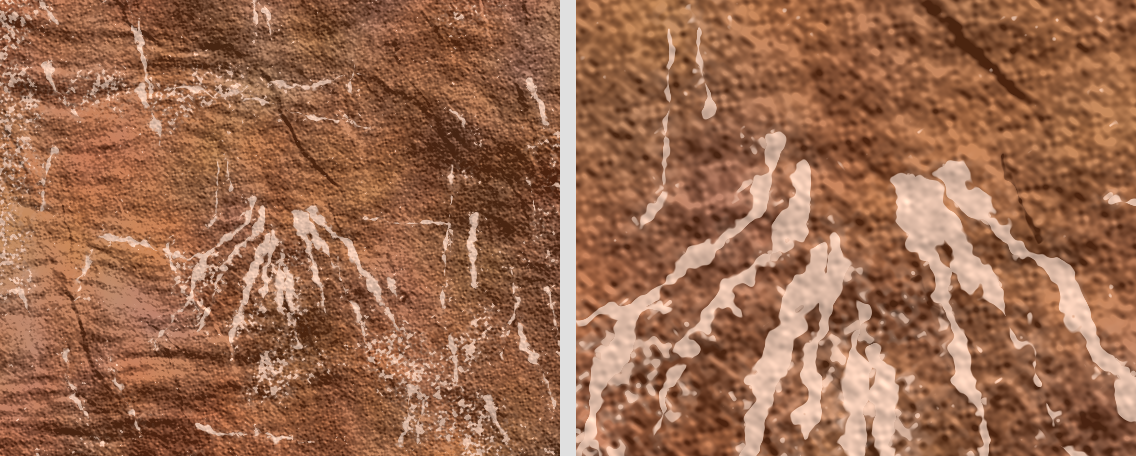
Left, the full canvas; right, a detail of the centre.
This texture is drawn by a WebGL 2 fragment shader. Its source:

```glsl
#version 300 es
precision highp float;
// Weathered rust-brown sandstone: a noise relief lit from above picks tones
// from an earthy ramp; ragged pale veins, dust and dark diagonal cracks are
// scattered over it as warped, tapering line segments.
uniform vec2 u_resolution;
out vec4 fragColor;

// Colours
const vec3 SHADOW = vec3(0.35, 0.19, 0.11);
const vec3 UMBER  = vec3(0.47, 0.29, 0.20);
const vec3 RUST   = vec3(0.58, 0.37, 0.26);
const vec3 PEACH  = vec3(0.73, 0.49, 0.36);
const vec3 DUST   = vec3(0.67, 0.51, 0.42);
const vec3 VEIN   = vec3(0.88, 0.74, 0.66);
// Relief and tone (lengths are fractions of the canvas height)
const vec2  LIGHT_DIR    = vec2(0.45, 0.89);
const float LIGHT_STEP   = 0.0024;
const float LIGHT_GAIN   = 1.3;
const float MOTTLE_GAIN  = 6.0;
const float SPECKLE_GAIN = 1.7;
const float TONE_SHIFT   = 0.12;
const float CRACK_DEPTH  = 1.7;
// Scattered lines
const int   UPRIGHT_VEINS = 34;
const int   LEVEL_VEINS   = 7;
const int   FAN_VEINS     = 9;
const int   CRACKS        = 26;
const vec2  FAN_APEX      = vec2(0.62, 0.55);
const float VEIN_WIDTH    = 0.0046;
const float CRACK_WIDTH   = 0.0022;

float hash(vec2 p) {
    vec3 q = fract(p.xyx * 0.1031);
    q += dot(q, q.yzx + 33.33);
    return fract((q.x + q.y) * q.z);
}

float noise(vec2 p) {
    vec2 i = floor(p), f = fract(p);
    f = f * f * (3.0 - 2.0 * f);
    return mix(mix(hash(i), hash(i + vec2(1, 0)), f.x),
               mix(hash(i + vec2(0, 1)), hash(i + vec2(1, 1)), f.x), f.y);
}

float fbm(vec2 p) {
    float sum = 0.0, amp = 0.5;
    for (int i = 0; i < 5; i++, amp *= 0.5) {
        sum += amp * noise(p);
        p = mat2(1.6, 1.2, -1.2, 1.6) * p + 17.3;
    }
    return sum;
}

vec2 warp(vec2 p, float freq, float amount) {
    return p + amount * (vec2(noise(p * freq + 3.7), noise(p * freq + 41.2)) - 0.5);
}

// Surface height: swells, bedding on the left, broken diagonal ledges, sand
float relief(vec2 p) {
    vec2 w = warp(p, 5.0, 0.07), rough = warp(w, 38.0, 0.014);
    float bedding = mix(0.035, 0.01, smoothstep(0.4, 0.9, w.x));
    float h = 0.15 * fbm(w * 4.0 + 9.0) + 0.05 * fbm(w * 13.0 + 27.0);
    h += bedding * (noise(w * vec2(5.0, 24.0)) + 0.5 * noise(w * vec2(12.0, 58.0) + 5.0));
    vec2 slant = mat2(0.8, -0.6, 0.6, 0.8) * rough;
    float ledge = smoothstep(0.46, 0.54, noise(slant * vec2(8.0, 3.0) + 23.0));
    h += 0.018 * ledge * smoothstep(0.35, 0.65, noise(w * 6.0 + 66.0));
    vec2 grain = mat2(0.8, 0.6, -0.6, 0.8) * p;
    return h + 0.005 * noise(grain * 105.0) + 0.0055 * noise(grain * 215.0 + 31.0);
}

// Distance to the edge of a line that starts at a and thins along its length
float taperedLine(vec2 p, vec2 a, float angle, float len, float width) {
    vec2 dir = vec2(cos(angle), sin(angle));
    float t = clamp(dot(p - a, dir), 0.0, len);
    return length(p - a - dir * t) - width * (1.0 - 0.8 * t / len);
}

// Nearest of many random lines that share a main direction
float scatter(vec2 p, int count, float seed, float angle, float spread, vec2 lengths, float width) {
    float d = 1.0, aspect = u_resolution.x / u_resolution.y;
    for (int i = 0; i < count; i++) {
        vec2 k = vec2(float(i), seed);
        vec2 start = vec2(aspect * hash(k), 1.1 * hash(k + 5.3));
        float turn = spread * (hash(k + 11.9) - 0.5), len = mix(lengths.x, lengths.y, hash(k + 20.4));
        d = min(d, taperedLine(p, start, angle + turn, len, width * mix(0.5, 1.4, hash(k + 29.7))));
    }
    return d;
}

// Veins spreading downward from one apex, the outer ones longest
float fan(vec2 p) {
    float d = 1.0;
    for (int i = 0; i < FAN_VEINS; i++) {
        float k = float(i), side = k / float(FAN_VEINS - 1) - 0.5;
        vec2 start = FAN_APEX + vec2(0.14 * side, -0.2 * hash(vec2(k, 44.0)) * (1.0 - 2.0 * abs(side)));
        float len = 0.12 + 0.6 * abs(side) * mix(0.6, 1.0, hash(vec2(k, 52.6)));
        d = min(d, taperedLine(p, start, -1.57 + 1.2 * side, len, 1.5 * VEIN_WIDTH));
    }
    return d;
}

vec3 stoneRamp(float tone) {
    vec3 c = mix(SHADOW, UMBER, clamp(tone + 1.65, -0.5, 1.0));
    c = mix(c, RUST, clamp(tone + 0.65, 0.0, 1.0));
    return mix(c, PEACH, clamp((tone - 0.35) / 1.1, 0.0, 1.3));
}

void main() {
    vec2 p = gl_FragCoord.xy / u_resolution.y;
    float px = 1.0 / u_resolution.y;
    vec2 w = warp(p, 5.0, 0.07), bent = warp(warp(p, 10.0, 0.04), 60.0, 0.012);
    float speckle = noise(mat2(0.6, 0.8, -0.8, 0.6) * p * 200.0 + 71.0) - 0.5;
    float ragged = 0.012 * (noise(p * 26.0 + 14.0) - 0.47) + 0.008 * (noise(p * 85.0) - 0.5) + 0.005 * speckle;

    // Lit relief, mottling and cracks combined into one tone
    float light = LIGHT_GAIN * (relief(p) - relief(p + LIGHT_DIR * LIGHT_STEP)) / LIGHT_STEP;
    float crack = scatter(bent, CRACKS, 61.0, -0.9, 0.8, vec2(0.05, 0.2), CRACK_WIDTH) + 0.5 * ragged;
    float tone = TONE_SHIFT + light + MOTTLE_GAIN * (fbm(w * 3.2 + 50.0) - 0.49) + SPECKLE_GAIN * speckle;
    tone -= CRACK_DEPTH * (1.0 - smoothstep(-px, 1.5 * px, crack));
    vec3 col = stoneRamp(tone);
    // Slight drift of hue between red, ochre and greyer stone
    col *= 1.0 + (fbm(w * 4.5 + 80.0) - 0.48) * vec3(-0.05, 0.2, 0.1);
    col *= 1.0 + (fbm(w * 6.0 + 95.0) - 0.48) * vec3(0.15, -0.05, -0.45);

    // Dust in patches and around veins, pale flecks, then the veins
    float vein = scatter(bent, UPRIGHT_VEINS, 1.0, -1.5, 0.9, vec2(0.05, 0.24), VEIN_WIDTH);
    vein = min(vein, scatter(bent, LEVEL_VEINS, 17.0, -0.08, 0.4, vec2(0.2, 0.45), VEIN_WIDTH));
    vein = min(vein, fan(bent)) + ragged;
    float powder = smoothstep(0.52, 0.72, fbm(w * 5.0 + 120.0)) + 0.5 * exp(-70.0 * max(vein, 0.0));
    float grit = speckle + 0.8 * (noise(p * 75.0) - 0.5);
    float dust = min(powder, 1.0) * smoothstep(-0.2, 0.25, grit);
    col = mix(col, DUST * (1.0 + 0.16 * light), 0.85 * dust);
    float fleck = smoothstep(0.62, 0.78, min(powder, 1.0) * 0.5 + grit);
    float cover = max(1.0 - smoothstep(-px, px, vein), 0.8 * fleck);
    col = mix(col, VEIN * (1.0 + 0.07 * light + 0.12 * speckle), cover);
    fragColor = vec4(clamp(col, 0.0, 1.0), 1.0);
}
```
